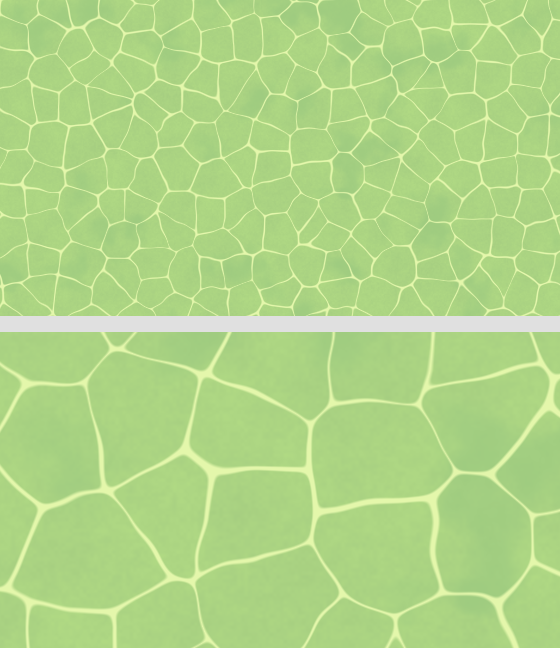
Top, the full canvas; bottom, a detail of the centre.
Reproduce this pattern procedurally as a WebGL 2 fragment shader.

```glsl
#version 300 es
precision highp float;

uniform vec2 u_resolution;
out vec4 fragColor;

const float CELLS_PER_HEIGHT = 9.8;
const float JITTER = 0.78;
const vec3 LEAF_DARK = vec3(0.650, 0.808, 0.505);
const vec3 LEAF_LIGHT = vec3(0.690, 0.852, 0.515);
const vec3 SHADE = vec3(0.610, 0.790, 0.500);
const vec3 VEIN = vec3(0.905, 0.975, 0.680);

vec2 hash2(vec2 p) {
  vec3 q = fract(p.xyx * vec3(0.1031, 0.1030, 0.0973));
  q += dot(q, q.yzx + 33.33);
  return fract((q.xx + q.yz) * q.zy);
}

float valueNoise(vec2 p) {
  vec2 cell = floor(p);
  vec2 f = fract(p);
  f = f * f * (3.0 - 2.0 * f);
  float low = mix(hash2(cell).x, hash2(cell + vec2(1.0, 0.0)).x, f.x);
  float high = mix(hash2(cell + vec2(0.0, 1.0)).x, hash2(cell + 1.0).x, f.x);
  return mix(low, high, f.y);
}

float fbm(vec2 p) {
  float sum = 0.0;
  float gain = 0.5;
  for (int i = 0; i < 4; i++) {
    sum += gain * valueNoise(p);
    p = mat2(1.6, 1.2, -1.2, 1.6) * p + 7.3;
    gain *= 0.5;
  }
  return sum / 0.9375;
}

vec2 seedPoint(vec2 cell) {
  return cell + 0.5 + JITTER * (hash2(cell + 40.0) - 0.5);
}

// Smoothed distance to the nearest cell wall, rounded at the corners
float wallDistance(vec2 p, float sharpness) {
  vec2 home = floor(p);
  vec2 nearestCell = home;
  vec2 toNearest = vec2(8.0);
  for (int y = -2; y <= 2; y++) {
    for (int x = -2; x <= 2; x++) {
      vec2 cell = home + vec2(x, y);
      vec2 toSeed = seedPoint(cell) - p;
      if (dot(toSeed, toSeed) < dot(toNearest, toNearest)) {
        toNearest = toSeed;
        nearestCell = cell;
      }
    }
  }
  float sum = 0.0;
  for (int y = -2; y <= 2; y++) {
    for (int x = -2; x <= 2; x++) {
      if (x == 0 && y == 0) continue;
      vec2 toSeed = seedPoint(nearestCell + vec2(x, y)) - p;
      float d = dot(0.5 * (toNearest + toSeed), normalize(toSeed - toNearest));
      sum += exp(-sharpness * d);
    }
  }
  return -log(max(sum, 1e-30)) / sharpness;
}

// Mottled green with fine grain and a few darker patches
vec3 leafColor(vec2 p) {
  float mottle = fbm(p * 1.7 + 11.0) - 0.5;
  float grain = valueNoise(p * 15.0) + valueNoise(p * 27.0 + 5.0) - 1.0;
  float tone = clamp(0.52 + 0.9 * mottle + 0.32 * grain, 0.0, 1.0);
  float patches = smoothstep(0.58, 0.82, fbm(p * 0.75 + 63.0));
  return mix(mix(LEAF_DARK, LEAF_LIGHT, tone), SHADE, 0.75 * patches);
}

void main() {
  vec2 p = gl_FragCoord.xy / u_resolution.y * CELLS_PER_HEIGHT;
  float pixel = CELLS_PER_HEIGHT / u_resolution.y;

  // Gently bent walls of uneven thickness
  vec2 bend = vec2(valueNoise(p * 2.6), valueNoise(p * 2.6 + 31.0)) - 0.5;
  float d = wallDistance(p + 0.11 * bend, 34.0);
  float halfWidth = mix(0.004, 0.031, valueNoise(p * 1.9 + 17.0));
  float soft = max(0.016, 0.8 * pixel);
  float vein = 1.0 - smoothstep(halfWidth - soft, halfWidth + soft, d);

  fragColor = vec4(mix(leafColor(p), VEIN, 0.95 * vein), 1.0);
}
```
